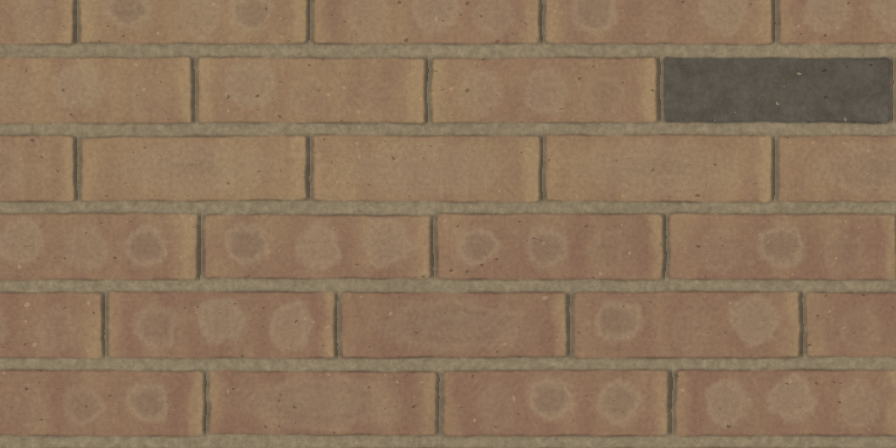
Write a Shadertoy shader that draws this texture.

```glsl
// Weathered running-bond brick wall with kiln marks, pale mortar and one burnt brick.

// Layout, in units of canvas height
const vec2 CELL = vec2(0.5195, 0.1745);      // brick plus joint
const vec2 GAP = vec2(0.0165, 0.0300);       // joint and bed thickness
const float BASE = 0.013;                    // centre of the lowest bed
const float EVEN_SHIFT = 0.461;
const float EVEN_DRIFT = -0.0065;            // creep of even courses per row
const float ODD_SHIFT = 0.172;
const float LOW_SLIP = 0.062;                // extra slip of the lowest odd course
const float CORNER = 0.009;
const float WOBBLE = 0.0038;
const float TILT = 0.012;                    // largest lean of a brick
const vec2 BURNT_ID = vec2(2.0, 4.0);        // column and course of the burnt brick

// Colours
const vec3 RED_CLAY = vec3(0.540, 0.422, 0.338);
const vec3 TAN_CLAY = vec3(0.605, 0.502, 0.380);
const vec3 PALE_MARK = vec3(0.605, 0.517, 0.412);
const vec3 DULL_MARK = vec3(0.525, 0.442, 0.360);
const vec3 BURNT = vec3(0.355, 0.328, 0.288);
const vec3 MORTAR = vec3(0.545, 0.488, 0.392);
const vec3 SHADOW = vec3(0.345, 0.300, 0.240);

vec2 hash2(vec2 p) {
    vec3 h = fract(p.xyx * vec3(0.1031, 0.1030, 0.0973));
    h += dot(h, h.yzx + 33.33);
    return fract((h.xx + h.yz) * h.zy);
}

// Gradient noise, about -0.7 to 0.7
float noise(vec2 p) {
    vec2 i = floor(p), f = p - i;
    vec2 s = f * f * f * (f * (f * 6.0 - 15.0) + 10.0);
    vec4 g;
    for (int k = 0; k < 4; k++) {
        vec2 o = vec2(k & 1, k >> 1);
        g[k] = dot(hash2(i + o) * 2.0 - 1.0, f - o);
    }
    return mix(mix(g.x, g.y, s.x), mix(g.z, g.w, s.x), s.y);
}

float fbm(vec2 p) {
    float sum = 0.0, amp = 1.0;
    for (int k = 0; k < 4; k++) {
        sum += amp * noise(p);
        p = p * 2.03 + 17.3;
        amp *= 0.6;
    }
    return sum;
}

float roundBox(vec2 q, vec2 halfSize, float radius) {
    vec2 d = abs(q) - halfSize + radius;
    return length(max(d, 0.0)) + min(max(d.x, d.y), 0.0) - radius;
}

// Blend one oval kiln mark into the clay: pale rim, pale or dull middle
vec3 kilnMark(vec3 clay, vec2 q, vec2 radius, float pale, float strength) {
    float r = length(q / radius) + 0.30 * fbm(q * 22.0 + pale * 50.0);
    float rim = exp(-pow((r - 0.88) * 5.0, 2.0));
    float middle = 1.0 - smoothstep(0.65, 0.90, r);
    clay = mix(clay, mix(DULL_MARK, PALE_MARK, 0.75 * step(0.5, pale)), 0.7 * middle * strength);
    return mix(clay, PALE_MARK, 0.75 * rim * strength);
}

vec3 brickColor(vec2 p, vec2 q, vec2 id, vec2 halfSize) {
    vec2 rnd = hash2(id + 31.7);
    // Clay tone: tanner in the upper courses and at the brick ends, with upright streaks
    float tone = 0.12 + 0.52 * smoothstep(0.42, 0.60, p.y);
    tone -= 0.36 * smoothstep(0.62, 0.75, p.y) * smoothstep(0.85, 1.15, p.x);
    tone += 0.20 * (rnd.x - 0.5) + 0.75 * noise(vec2(p.x * 19.0, p.y * 4.0) + id * 7.1);
    tone += 0.30 * fbm(p * 14.0 + 60.0);
    float end = halfSize.x - abs(q.x) + 0.03 * noise(p * 20.0);
    tone += (q.x > 0.0 ? 0.75 : 0.4) * smoothstep(0.045, 0.010, end);
    vec3 clay = mix(RED_CLAY, TAN_CLAY, clamp(tone, -0.15, 1.15));

    // Either one broad faint oval or a row of three round marks
    if (id.y == 3.0 || rnd.y > 0.85) {
        clay = kilnMark(clay, q, vec2(0.16, 0.058), rnd.x, 0.50);
        clay = kilnMark(clay, q, vec2(0.09, 0.028), rnd.y, 0.35);
    } else {
        for (int k = -1; k <= 1; k++) {
            vec2 h = hash2(id * 5.0 + float(k) + 71.0);
            vec2 c = vec2(float(k) * 0.145, 0.0) + (h - 0.5) * vec2(0.035, 0.030);
            vec2 radius = vec2(0.046, 0.047) + 0.016 * (h.yx - 0.4);
            clay = kilnMark(clay, q - c, radius, h.x, 0.25 + 0.6 * smoothstep(0.0, 0.6, h.y));
        }
    }
    if (id == BURNT_ID) clay = BURNT + 0.05 * fbm(p * 22.0);

    // Small dark pits and pale chips
    clay *= 1.0 - 0.20 * smoothstep(0.38, 0.58, noise(p * vec2(60.0, 72.0)));
    return mix(clay, PALE_MARK * 1.12, 0.55 * smoothstep(0.42, 0.56, noise(p * 58.0 + 90.0)));
}

void mainImage(out vec4 fragColor, in vec2 fragCoord) {
    float px = 1.0 / iResolution.y;
    vec2 p = fragCoord * px;

    // Courses with uneven edges
    vec2 w = p + WOBBLE * vec2(fbm(p * 13.0), fbm(p * 11.0 + 40.0));
    float row = floor((w.y - BASE) / CELL.y);
    float shift = mod(row, 2.0) < 0.5 ? EVEN_SHIFT + EVEN_DRIFT * row
                                     : ODD_SHIFT + LOW_SLIP * step(row, 1.0);
    vec2 u = (w - vec2(shift, BASE)) / CELL;
    vec2 id = floor(u), q = (u - id - 0.5) * CELL;

    // Each brick leans and differs a little in size
    vec2 vary = hash2(id + 9.3) - 0.5;
    q.y += TILT * vary.x * q.x;
    vec2 halfSize = 0.5 * (CELL - GAP) + vec2(0.003, 0.004) * vary;
    float d = roundBox(q, halfSize, CORNER);

    // Mortar, with broken shadows in the upright joints and along the brick edges
    float patchy = fbm(p * vec2(9.0, 13.0) + 25.0);
    vec3 color = MORTAR * (1.0 + 0.13 * fbm(p * 48.0));
    float upright = smoothstep(0.006, -0.010, abs(q.y) - halfSize.y);
    float side = mix(0.40, 0.95, smoothstep(-0.01, 0.01, q.x));
    color = mix(color, SHADOW, upright * side * clamp(0.95 + 0.5 * patchy, 0.0, 1.0));
    float contact = clamp(0.35 + 0.8 * patchy, 0.0, 0.8);
    color = mix(color, SHADOW, contact * exp(-max(d, 0.0) / 0.003));

    // Bricks with softly worn edges
    vec3 brick = brickColor(p, q, id, halfSize);
    brick *= 1.0 - 0.22 * contact * smoothstep(-0.007, 0.0, d);
    color = mix(color, brick, smoothstep(px + 0.002, -px - 0.002, d));

    // Fine grain and broad soiling
    color *= 1.0 + 0.085 * fbm(p * 88.0) + 0.03 * noise(p * 5.0);
    fragColor = vec4(color, 1.0);
}
```
